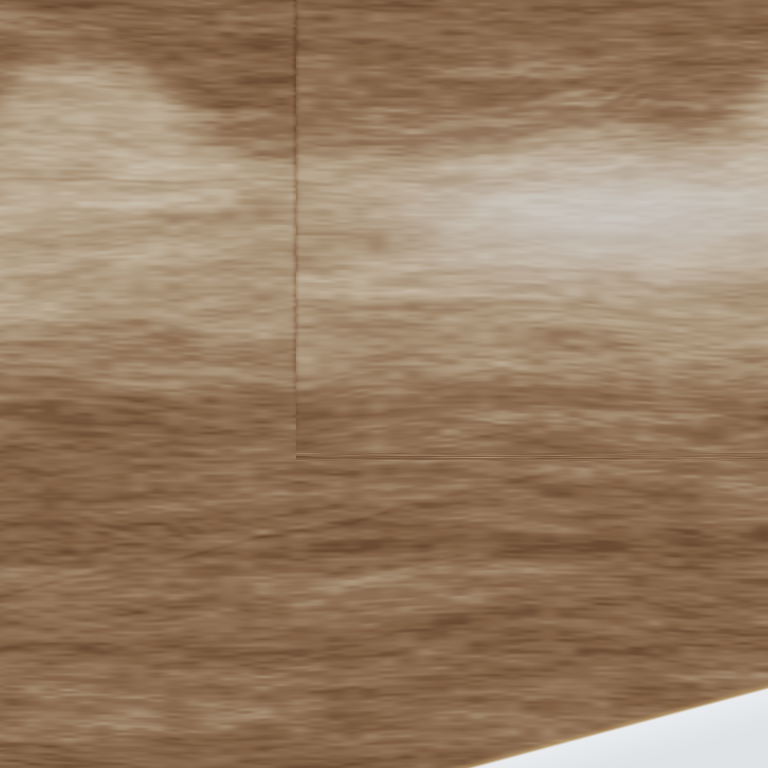
A WebGL 1 fragment shader for this texture:

```glsl
precision highp float;
// Brown wood panel with horizontal grain, lit by two downlights and a soft sheen.
// Stretched value noise makes the grain; a tone value built from grain, light and
// joints is mapped through a brown-to-cream ramp. A pale wedge cuts one corner.

uniform vec2 u_resolution;

// Tone ramp, dark to light
const vec3 DEEP   = vec3(0.42, 0.30, 0.20);
const vec3 BROWN  = vec3(0.51, 0.38, 0.27);
const vec3 OAK    = vec3(0.57, 0.45, 0.34);
const vec3 TAN    = vec3(0.65, 0.56, 0.45);
const vec3 CREAM  = vec3(0.72, 0.65, 0.56);
const vec3 PALE   = vec3(0.78, 0.74, 0.67);
const vec3 SHEEN  = vec3(0.80, 0.79, 0.79);
const vec3 WHITE  = vec3(0.88, 0.89, 0.90);
const vec3 RIM    = vec3(0.74, 0.62, 0.42);

const float BASE_TONE   = 0.42;
const float LIGHT_GAIN  = 2.45;
const float GRAIN_GAIN  = 1.0;
const float SEAM_X      = 0.385;
const vec2  LEFT_LAMP   = vec2(0.11, 0.965);
const vec2  RIGHT_LAMP  = vec2(1.09, 0.965);
const float LAMP_SPREAD = 0.49;
const vec2  SHEEN_POS   = vec2(0.82, 0.715);
const vec2  SHEEN_SIZE  = vec2(0.30, 0.075);
const float WEDGE_X     = 0.612;
const float WEDGE_SLOPE = 0.268;

float hash(vec2 p) {
  vec3 q = fract(p.xyx * vec3(0.1031, 0.1030, 0.0973));
  q += dot(q, q.yzx + 33.33);
  return fract((q.x + q.y) * q.z);
}

// Value noise centred on zero
float noise(vec2 p) {
  vec2 i = floor(p), f = fract(p);
  f = f * f * (3.0 - 2.0 * f);
  float low = mix(hash(i), hash(i + vec2(1.0, 0.0)), f.x);
  float high = mix(hash(i + vec2(0.0, 1.0)), hash(i + vec2(1.0, 1.0)), f.x);
  return mix(low, high, f.y) - 0.5;
}

// Layers from broad bands down to short pores
float grain(vec2 p) {
  p.y += 0.018 * noise(p * vec2(3.0, 6.0)) + 0.004 * noise(p * vec2(11.0, 25.0));
  vec2 scale = vec2(1.3, 15.0);
  float sum = 0.0;
  for (int i = 0; i < 5; i++) {
    float amount = i < 1 ? 0.8 : 1.2;
    sum += amount * noise(p * scale + float(i) * 17.3);
    scale *= vec2(2.4, 2.05);
  }
  return sum;
}

// Oval patch of fine slanted ripples
float ripples(vec2 p, vec2 centre, float slant) {
  vec2 d = p - centre;
  float mask = exp(-dot(d / vec2(0.10, 0.026), d / vec2(0.10, 0.026)));
  float phase = d.y * 330.0 + d.x * slant + 9.0 * noise(p * vec2(14.0, 40.0));
  return mask * sin(phase);
}

// Parabolic pool of light under a lamp
float lampPool(vec2 p, vec2 apex) {
  float drop = max(apex.y - p.y, 0.0);
  float across = abs(p.x - apex.x) / (LAMP_SPREAD * sqrt(drop) + 0.001);
  return (1.0 - smoothstep(0.45, 1.15, across)) * smoothstep(0.0, 0.09, drop);
}

float line(float d, float width) {
  return exp(-d * d / (width * width));
}

vec3 ramp(float t) {
  vec3 c = mix(DEEP, BROWN, clamp(t + 1.0, 0.0, 1.0));
  c = mix(c, OAK, clamp(t, 0.0, 1.0));
  c = mix(c, TAN, clamp(t - 1.0, 0.0, 1.0));
  c = mix(c, CREAM, clamp(t - 2.0, 0.0, 1.0));
  return mix(c, PALE, clamp(t - 3.0, 0.0, 1.0));
}

void main() {
  vec2 p = gl_FragCoord.xy / u_resolution;
  float pixel = 1.0 / u_resolution.y;

  // Light: lamp pools joined with a horizontal band, fading downwards
  float y = p.y + 0.02 * noise(p * vec2(2.0, 9.0)) + 0.012 * noise(p * vec2(4.0, 60.0));
  float band = 0.9 * (1.0 - smoothstep(0.75, 0.87, y));
  float dark = (1.0 - lampPool(p, LEFT_LAMP)) * (1.0 - lampPool(p, RIGHT_LAMP));
  float fade = 0.55 * smoothstep(0.465, 0.525, y) + 0.45 * smoothstep(0.50, 0.67, y);
  float light = (1.0 - dark * (1.0 - band)) * fade;
  vec2 s = (vec2(p.x, y) - SHEEN_POS) / SHEEN_SIZE;
  float sheen = exp(-dot(s, s)) * smoothstep(SEAM_X - 0.05, SEAM_X + 0.25, p.x);

  // Grain, shifted from board to board
  float board = step(SEAM_X, p.x) * smoothstep(0.40, 0.41, p.y);
  float figure = grain(p + board * vec2(3.7, 1.9));
  figure += 0.3 * ripples(p, vec2(0.17, 0.31), 130.0);
  figure += 0.3 * ripples(p, vec2(0.76, 0.88), -140.0);
  figure += 0.2 * ripples(p, vec2(0.67, 0.355), 90.0);

  // Joints: vertical seam, slanted crack, faint level line
  float wobble = 0.012 * noise(p * vec2(9.0, 2.0));
  float seam = line(p.x - SEAM_X, 0.0035) * smoothstep(0.36, 0.62, p.y);
  float crack = line(p.y - 0.225 - 0.218 * p.x - wobble, 0.0032);
  crack *= (1.0 - smoothstep(0.55, 0.85, p.x)) * (0.75 + noise(p * vec2(20.0, 3.0)));
  float level = line(p.y - 0.764 - wobble, 0.0025) * (1.0 - smoothstep(0.3, 0.6, p.x));

  float tone = BASE_TONE + LIGHT_GAIN * light + 0.9 * sheen;
  tone += figure * GRAIN_GAIN * mix(1.0, 0.7, light);
  tone -= 0.95 * seam + 0.8 * crack + 0.6 * level;
  vec3 color = mix(ramp(tone), SHEEN, 0.65 * sheen);

  // Pale wedge with a warm rim
  float edge = (p.y - WEDGE_SLOPE * (p.x - WEDGE_X)) / length(vec2(1.0, WEDGE_SLOPE));
  color = mix(color, RIM, 0.7 * line(edge, 0.005));
  vec3 wedge = WHITE + 0.03 * smoothstep(-0.05, 0.0, edge);
  color = mix(wedge, color, smoothstep(-1.0, 1.0, edge / (pixel + 0.001)));

  gl_FragColor = vec4(color, 1.0);
}
```
